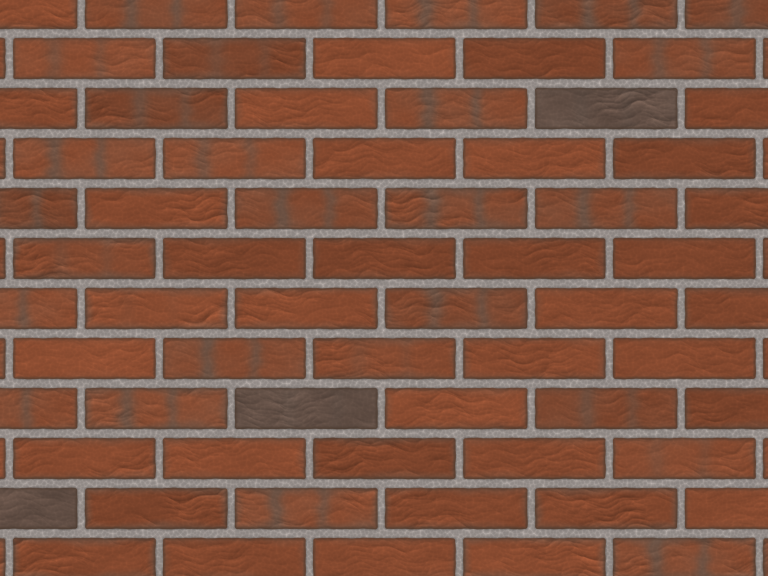
Give the GLSL for this texture, as a Shadertoy shader.

```glsl
// Running-bond wall of long, low clay bricks in pale grey mortar.
// Each brick is a rounded box with its own tone, creased relief, sooty edges
// and smoky bands; a few are burnt dark. Lengths are in units of one row.
#define ROWS 11.52
#define BRICK_LENGTH 3.0
#define BRICK_HALF vec2(1.425, 0.41)
#define CORNER 0.05
#define RELIEF 0.42
#define CLAY vec3(0.525, 0.287, 0.185)
#define SOOT vec3(0.40, 0.325, 0.28)
#define BURNT vec3(0.375, 0.31, 0.275)
#define RIM vec3(0.29, 0.225, 0.18)
#define MORTAR vec3(0.605, 0.575, 0.56)

float hash(vec2 p) {
    vec3 q = fract(p.xyx * 0.1031);
    q += dot(q, q.yzx + 33.33);
    return fract((q.x + q.y) * q.z);
}

// Cellular noise: squared distance to the nearest scattered point
float cells(vec2 p) {
    vec2 base = floor(p), f = p - base;
    float nearest = 2.0;
    for (int y = -1; y <= 1; y++)
        for (int x = -1; x <= 1; x++) {
            vec2 o = vec2(x, y), id = base + o;
            vec2 r = o + vec2(hash(id), hash(id + 71.7)) - f;
            nearest = min(nearest, dot(r, r));
        }
    return nearest;
}

// Soft layered sines, about -1 to 1
float waves(vec2 p) {
    return 0.5 * sin(p.x + 1.3 * sin(p.y)) + 0.3 * sin(1.9 * p.y - 1.7 * p.x)
         + 0.2 * sin(4.1 * p.x + 2.3 * p.y);
}

// Long, wavering creases in the clay
float relief(vec2 p) {
    p.y += 0.07 * sin(3.1 * p.x) + 0.035 * sin(8.3 * p.x + 4.0 * p.y);
    return 0.6 * cells(p * vec2(1.7, 5.0)) + 0.25 * cells(p * vec2(4.0, 11.0) + 9.0);
}

float roundedBox(vec2 p, vec2 halfSize, float radius) {
    vec2 q = abs(p) - halfSize + radius;
    return length(max(q, 0.0)) + min(max(q.x, q.y), 0.0) - radius;
}

// One burnt brick in every 31, spread by a cubic step along the rows
float isBurnt(vec2 id) {
    float k = id.x - 14.0 * id.y + id.y * id.y * id.y - 17.0;
    return 1.0 - step(0.5, mod(k + 0.25, 31.0));
}

vec3 brickColor(vec2 p, vec2 id, float d, float grain) {
    float tone = hash(id + 3.1), rough = hash(id + 17.3), smoke = hash(id + 41.9);
    vec2 s = p + 7.0 * id;
    float cloud = waves(s * vec2(2.3, 4.1));

    vec3 color = CLAY * mix(0.91, 1.06, tone);
    color *= 1.0 + 0.035 * cloud;

    // Smoky upright bands, most common in two of the upper courses
    float course = mod(id.y, 2.0) * step(abs(id.y - 8.0), 1.5);
    float amount = smoothstep(0.62, 0.95, smoke + 0.35 * course);
    float x = p.x + 0.05 * waves(s * vec2(3.0, 9.0)) + 0.3 * (tone - 0.5);
    vec2 band = (vec2(x) + vec2(0.48, -0.46)) / vec2(0.17, 0.13);
    float bands = dot(exp(-band * band), vec2(1.0, 0.8));
    color = mix(color, SOOT, amount * clamp(0.65 * bands + 0.14 + 0.12 * cloud, 0.0, 0.8));

    // Soot creeping in from the edges
    float edge = smoothstep(-0.20, 0.02, d + 0.05 * cloud);
    color = mix(color, SOOT, edge * mix(0.15, 0.6, rough));
    color = mix(color, BURNT * (1.0 + 0.08 * cloud), isBurnt(id) * 0.93);

    // Creases lit from above
    float slope = relief(s + vec2(-0.012, 0.032)) - relief(s);
    float mask = mix(0.35, 1.0, rough) * smoothstep(-0.7, 0.6, waves(s * vec2(1.6, 3.0) + 5.0));
    color *= 1.0 + RELIEF * clamp(2.0 * slope, -0.4, 0.4) * (0.25 + mask);
    color *= 0.98 + 0.09 * grain;

    // Dark worn rim, deeper along the lower side
    float rim = smoothstep(-0.075, 0.0, d);
    return mix(color, RIM, rim * (0.58 - 0.25 * p.y));
}

void mainImage(out vec4 fragColor, in vec2 fragCoord) {
    vec2 wall = fragCoord / iResolution.y * ROWS + vec2(0.0, 0.15);
    float pixel = ROWS / iResolution.y;

    // Brick cell, with alternate rows shifted by nearly half a length
    float row = floor(wall.y);
    float along = (wall.x - mix(0.187, 1.625, mod(row, 2.0))) / BRICK_LENGTH;
    vec2 id = vec2(floor(along), row);
    vec2 p = vec2((fract(along) - 0.5) * BRICK_LENGTH, fract(wall.y) - 0.5);

    float d = roundedBox(p, BRICK_HALF, CORNER) + 0.008 * waves(wall * 9.0);
    float grain = cells(wall * 15.0);

    // Sandy mortar, shaded where it meets the bricks
    vec3 mortar = MORTAR * (0.93 + 0.24 * grain + 0.03 * waves(wall * 5.0));
    mortar *= 1.0 - 0.16 * (1.0 - smoothstep(0.0, 0.045, d));

    float cover = 1.0 - smoothstep(-0.7 * pixel, 0.7 * pixel, d);
    fragColor = vec4(mix(mortar, brickColor(p, id, d, grain), cover), 1.0);
}
```
